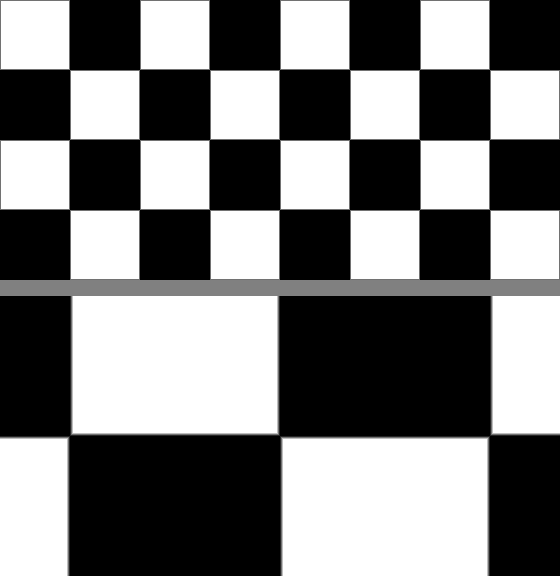
Top: the whole. Bottom: its middle third, enlarged.
Give the GLSL for this pattern, as a Shadertoy shader.

```glsl
// Black and white checkerboard of square cells with thin softened borders.
// Cell parity signs the distance to the nearest cell border, and a narrow
// ramp on the white side turns it into grey. Even counts make it tile.

#define CELLS vec2(8.0, 4.0)   // cells across and down, both even
#define EDGE_WIDTH 0.016       // width of the grey rim, in cells
#define DARK vec3(0.0)
#define LIGHT vec3(1.0)

// Signed distance to the nearest border: positive in light cells.
float checkerDistance(vec2 p) {
    vec2 cell = floor(p);
    vec2 toBorder = 0.5 - abs(fract(p) - 0.5);
    float parity = mod(cell.x + cell.y, 2.0);   // lower left cell is dark
    return (2.0 * parity - 1.0) * min(toBorder.x, toBorder.y);
}

void mainImage(out vec4 fragColor, in vec2 fragCoord) {
    vec2 p = fragCoord / iResolution.xy * CELLS;

    // Keep the ramp at least one pixel wide on small canvases.
    vec2 pixel = CELLS / iResolution.xy;
    float width = max(EDGE_WIDTH, max(pixel.x, pixel.y));

    float light = clamp(checkerDistance(p) / width, 0.0, 1.0);
    fragColor = vec4(mix(DARK, LIGHT, light), 1.0);
}
```
